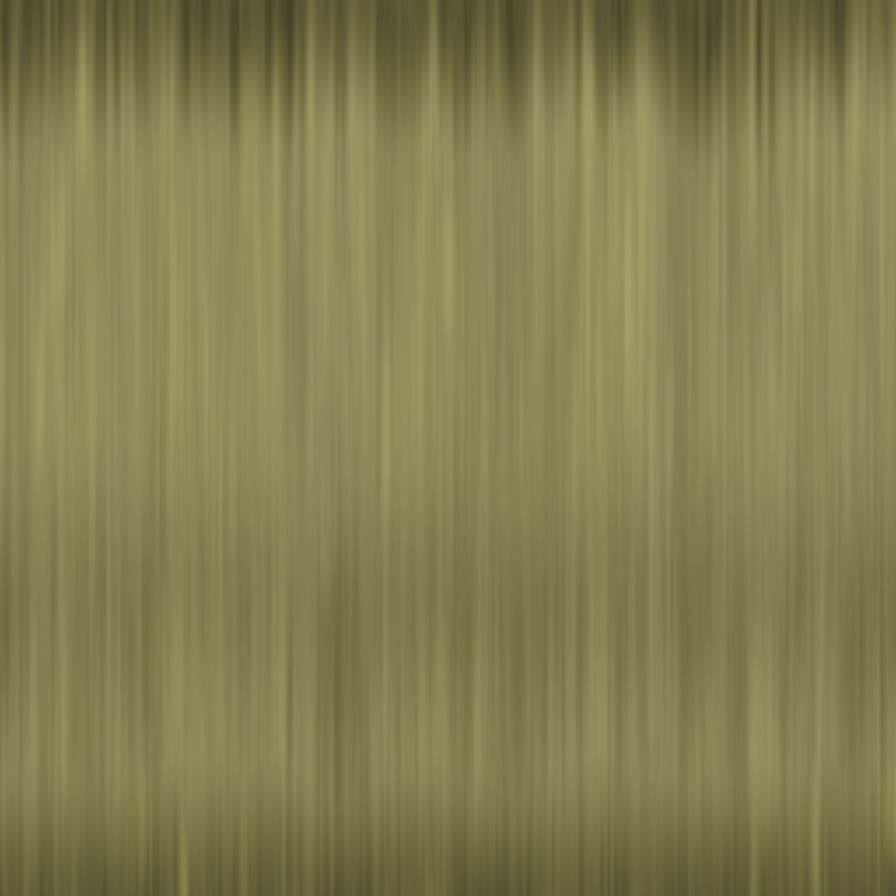
This texture is drawn by a three.js fragment shader. Its source:

```glsl
varying vec2 vUv;

float hash(vec2 p) {
  vec3 q = fract(vec3(p.xyx) * 0.1031);
  q += dot(q, q.yzx + 33.33);
  return fract((q.x + q.y) * q.z);
}

// Smooth noise along one column, with its own vertical offset
float strand(float column, float y) {
  y += 8.0 * hash(vec2(column, 71.0));
  float row = floor(y);
  return mix(hash(vec2(column, row)), hash(vec2(column, row + 1.0)),
             smoothstep(0.0, 1.0, y - row));
}

// Vertical streaks: blended neighbouring strands, centred on zero
float streaks(vec2 frequency, float seed) {
  vec2 p = vUv * frequency;
  float column = floor(p.x);
  float blend = smoothstep(0.0, 1.0, p.x - column);
  return mix(strand(column + seed, p.y), strand(column + seed + 1.0, p.y), blend) - 0.5;
}

void main() {
  float broad = streaks(vec2(13.0, 2.2), 11.0);
  float medium = streaks(vec2(52.0, 3.2), 97.0);
  float fine = streaks(vec2(130.0, 3.8), 303.0);
  float hair = streaks(vec2(256.0, 5.0), 701.0);

  // Horizontal shading, its borders frayed by the streaks
  float y = vUv.y - 0.04 * broad - 0.05 * medium - 0.04 * fine;
  float dip = (y - 0.33) / 0.12;
  float tone = mix(0.53, 0.562, smoothstep(0.1, 0.6, y));
  tone -= 0.055 * exp(-dip * dip);
  tone -= 0.21 * smoothstep(0.82, 1.01, y);
  tone -= 0.16 * (1.0 - smoothstep(-0.02, 0.15, y));

  // Brushed grain, stronger in the dark borders
  float border = smoothstep(0.32, 0.5, abs(vUv.y - 0.5));
  float grain = 0.038 * broad + 0.056 * medium + 0.056 * fine + 0.05 * hair;
  tone += grain * (1.0 + 0.5 * border);

  // Sparse bright streaks
  float gleam = smoothstep(0.26, 0.5, streaks(vec2(44.0, 3.4), 509.0));
  tone += (0.045 + 0.06 * border) * gleam;

  // Olive tint: paler in the lights, yellower in the border gleams
  float green = 0.969 + 0.016 * streaks(vec2(22.0, 2.0), 859.0);
  float blue = mix(0.575, 0.635, smoothstep(0.42, 0.6, tone));
  blue -= 0.05 * border * gleam;
  gl_FragColor = vec4(tone * vec3(1.0, green, blue), 1.0);
}
```
